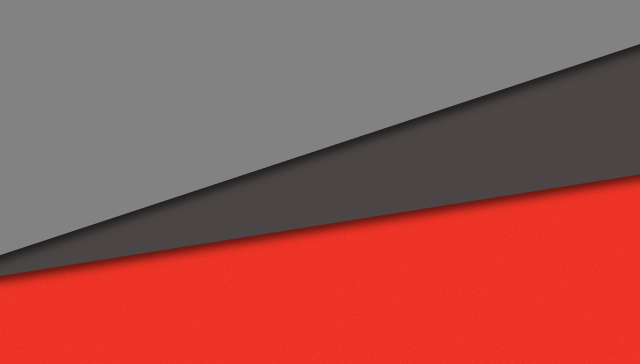
This background is drawn by a WebGL 1 fragment shader. Its source:

```glsl
precision highp float;
// Three overlapping paper sheets: grey over charcoal over grainy red.
// Two slanted edges split the canvas; each upper sheet drops a soft shadow
// on the one below, and cellular noise gives the red sheet its grain.

uniform vec2 u_resolution;

#define GREY_EDGE vec2(0.299, 0.879)      // edge height at left and right
#define CHARCOAL_EDGE vec2(0.242, 0.521)
#define GREY vec3(0.51, 0.51, 0.51)
#define CHARCOAL vec3(0.295, 0.272, 0.272)
#define RED vec3(0.935, 0.204, 0.149)
#define SHADOW_WIDTH 0.022
#define SHADOW_STRENGTH 0.52
#define GRAIN_SCALE 170.0                 // grain cells per canvas height
#define GRAIN_AMOUNT 0.06

vec2 hash2(vec2 cell) {
  vec2 q = vec2(dot(cell, vec2(127.1, 311.7)), dot(cell, vec2(269.5, 183.3)));
  return fract(sin(q) * 43758.5);
}

// Distance to the nearest scattered point
float cellular(vec2 p) {
  vec2 cell = floor(p);
  float nearest = 2.0;
  for (int j = -1; j <= 1; j++) {
    for (int i = -1; i <= 1; i++) {
      vec2 neighbour = cell + vec2(float(i), float(j));
      nearest = min(nearest, distance(p, neighbour + hash2(neighbour)));
    }
  }
  return nearest;
}

// Signed distance to a slanted edge, positive above, in canvas heights
float edgeDistance(vec2 p, float aspect, vec2 heights) {
  float slope = (heights.y - heights.x) / aspect;
  return (p.y - heights.x - slope * p.x) / sqrt(1.0 + slope * slope);
}

float shadow(float d) {
  float t = d / SHADOW_WIDTH;
  return 1.0 - SHADOW_STRENGTH * exp(-t * t);
}

void main() {
  vec2 p = gl_FragCoord.xy / u_resolution.y;
  float aspect = u_resolution.x / u_resolution.y;
  float blur = 0.6 / u_resolution.y;

  float greyDist = edgeDistance(p, aspect, GREY_EDGE);
  float charcoalDist = edgeDistance(p, aspect, CHARCOAL_EDGE);

  // Bottom sheet with grain
  float grain = cellular(p * GRAIN_SCALE) - 0.5;
  vec3 color = RED * (1.0 + GRAIN_AMOUNT * grain) * shadow(charcoalDist);

  // Upper sheets, back to front
  vec3 charcoal = CHARCOAL * shadow(greyDist);
  color = mix(color, charcoal, smoothstep(-blur, blur, charcoalDist));
  color = mix(color, GREY, smoothstep(-blur, blur, greyDist));

  gl_FragColor = vec4(color, 1.0);
}
```
